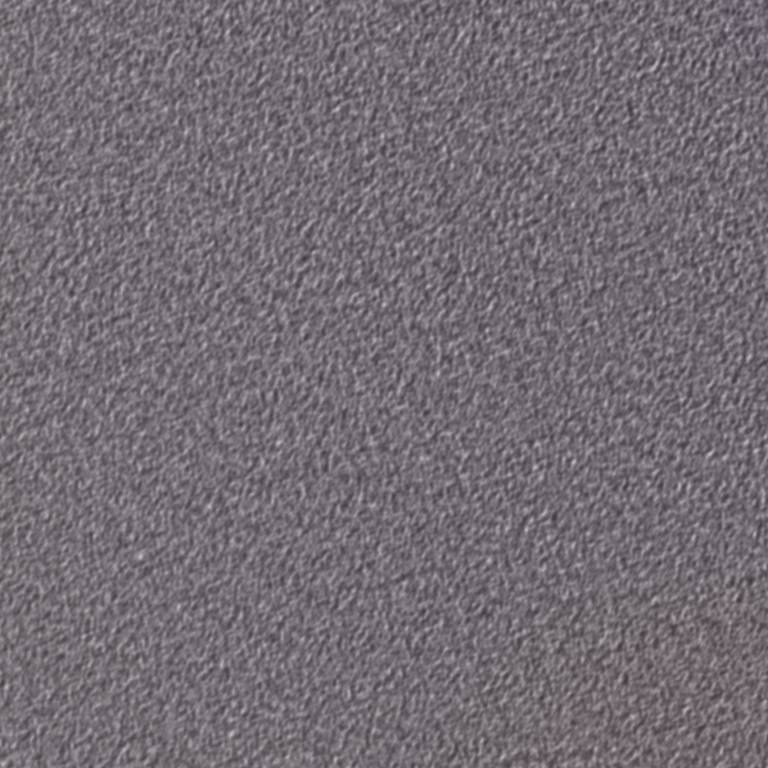
Write a WebGL 1 fragment shader that draws this texture.

```glsl
precision highp float;
// Fine pebbled grey-mauve surface with short slanted grains under soft side light.

uniform vec2 u_resolution;

const float TAU = 6.2831853;
const vec3 BASE_COLOR = vec3(0.459, 0.428, 0.456);
const vec3 VIOLET_TINT = vec3(-0.006, -0.004, 0.006);
const vec3 BROWN_TINT = vec3(0.001, -0.005, -0.009);

float hash(vec2 cell) {
  return fract(sin(dot(cell, vec2(127.1, 311.7))) * 43758.5453);
}

// Slope contribution of one lattice corner
float cornerSlope(vec2 cell, vec2 offset) {
  float angle = TAU * hash(cell);
  return dot(vec2(cos(angle), sin(angle)), offset);
}

float gradientNoise(vec2 p) {
  vec2 cell = floor(p);
  vec2 f = p - cell;
  vec2 fade = f * f * f * (f * (f * 6.0 - 15.0) + 10.0);
  vec2 right = vec2(1.0, 0.0);
  vec2 up = vec2(0.0, 1.0);
  float bottom = mix(cornerSlope(cell, f),
                     cornerSlope(cell + right, f - right), fade.x);
  float top = mix(cornerSlope(cell + up, f - up),
                  cornerSlope(cell + 1.0, f - 1.0), fade.x);
  return mix(bottom, top, fade.y);
}

// Noise stretched along an angle; frequency is (along, across)
float grain(vec2 p, float angle, vec2 frequency, float seed) {
  vec2 along = vec2(cos(angle), sin(angle));
  vec2 across = vec2(along.y, -along.x);
  return gradientNoise(vec2(dot(p, along), dot(p, across)) * frequency + seed);
}

// Steep main grains, finer grains, faint shallow fibres and sharp specks
float surfaceHeight(vec2 p) {
  return 0.66 * grain(p, 1.08, vec2(70.0, 116.0), 11.3)
       + 0.62 * grain(p, 1.30, vec2(104.0, 164.0), 47.8)
       + 0.38 * grain(p, 0.42, vec2(66.0, 116.0), 83.1)
       + 0.44 * grain(p, 0.98, vec2(150.0, 220.0), 19.6);
}

// Light from the upper left shades the lower right of each grain
float relief(vec2 p, vec2 lightStep) {
  return surfaceHeight(p) - 0.28 * surfaceHeight(p + lightStep);
}

void main() {
  vec2 uv = gl_FragCoord.xy / u_resolution;
  vec2 p = gl_FragCoord.xy / u_resolution.y;

  // Relief is crisper toward the upper right
  float contrast = mix(0.235, 0.280, 0.5 * (uv.x + uv.y));
  float tone = relief(p, vec2(0.0048, -0.0024)) * contrast;
  tone += 0.25 * tone * tone / contrast - 0.0045;

  // Clustered grains, a trace of broad mottling and light fading to the right
  float mottle = 0.055 * grain(p, 0.40, vec2(30.0, 50.0), 5.7)
               + 0.008 * grain(p, 1.90, vec2(3.0, 4.0), 29.4);
  float falloff = 0.018 * (0.5 - uv.x);

  // Cool upper right, warm lower right corner
  vec3 tint = VIOLET_TINT * uv.x * uv.y
            + BROWN_TINT * smoothstep(0.5, 1.0, uv.x) * smoothstep(0.4, 0.0, uv.y);

  vec3 color = BASE_COLOR + tint + tone + mottle + falloff;
  gl_FragColor = vec4(clamp(color, 0.0, 1.0), 1.0);
}
```
